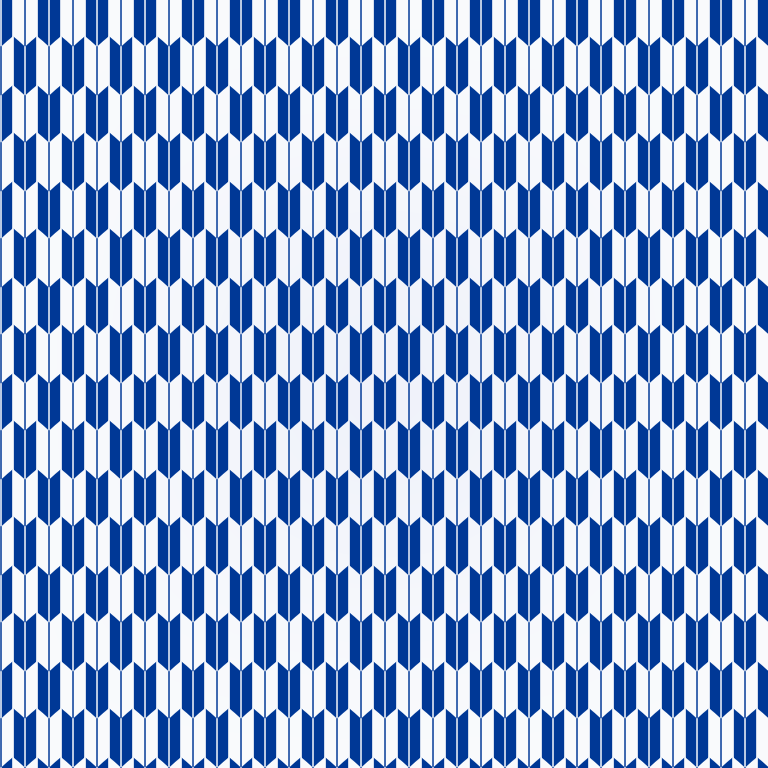
Write a WebGL 1 fragment shader that draws this pattern.

```glsl
precision highp float;

uniform vec2 u_resolution;

const float TAU = 6.2831853;

// Layout: even and odd columns carry the same feather, half a period apart
const float COLUMNS = 32.0;
const float ROWS = 8.0;
const float COLUMN_SHIFT = 0.042;  // in columns
const vec2 FEATHER_TOP = vec2(0.885, 0.375);    // even, odd column, in periods
const vec2 FEATHER_LENGTH = vec2(0.49, 0.51);   // even, odd column, in periods
const float NOTCH_DEPTH = 0.11;    // in periods

// Line widths, in columns
const float GAP_WIDTH = 0.07;
const float PALE_SHAFT_WIDTH = 0.062;
const float BLUE_SHAFT_WIDTH = 0.062;

const vec3 BLUE = vec3(0.0, 0.22, 0.59);
const vec3 PAPER = vec3(0.975, 0.98, 0.99);
const vec3 PAPER_SHADE = vec3(0.94, 0.95, 0.98);

// Antialiased coverage from a distance that is positive inside the shape
float coverage(float inside, float pixel) {
  return clamp(inside / pixel + 0.5, 0.0, 1.0);
}

// Signed distance to a band that starts at 0 and repeats every unit
float repeatingBand(float t, float bandLength) {
  float fromCentre = abs(fract(t - 0.5 * bandLength + 0.5) - 0.5);
  return 0.5 * bandLength - fromCentre;
}

void main() {
  vec2 uv = gl_FragCoord.xy / u_resolution;
  float pixel = 1.0 / min(u_resolution.x, u_resolution.y);

  // Column index and distance from its shaft
  float x = uv.x * COLUMNS - COLUMN_SHIFT + 0.5;
  float odd = mod(floor(x), 2.0);
  float fromShaft = abs(fract(x) - 0.5);

  // Feather ends: a V that dips towards the shaft
  float top = mix(FEATHER_TOP.x, FEATHER_TOP.y, odd);
  float featherLength = mix(FEATHER_LENGTH.x, FEATHER_LENGTH.y, odd);
  float notch = NOTCH_DEPTH * (1.0 - 2.0 * fromShaft);
  float down = (1.0 - uv.y) * ROWS - top - notch;
  float slope = 2.0 * NOTCH_DEPTH * COLUMNS / ROWS;
  float endDistance = repeatingBand(down, featherLength) / ROWS
                    / sqrt(1.0 + slope * slope);
  float feather = coverage(endDistance, pixel);

  // Vanes, with gaps between columns and a thin line along the shaft
  float edge = (0.5 - 0.5 * GAP_WIDTH - fromShaft) / COLUMNS;
  float paleShaft = (0.5 * PALE_SHAFT_WIDTH - fromShaft) / COLUMNS;
  float blueShaft = (0.5 * BLUE_SHAFT_WIDTH - fromShaft) / COLUMNS;
  float vanes = coverage(edge, pixel) * (1.0 - coverage(paleShaft, pixel));
  float ink = mix(coverage(blueShaft, pixel), vanes, feather);

  // Paper, faintly shaded towards the middle of the tile
  vec2 swell = 0.5 - 0.5 * cos(TAU * uv);
  vec3 paper = mix(PAPER, PAPER_SHADE, swell.x * swell.y);

  gl_FragColor = vec4(mix(paper, BLUE, ink), 1.0);
}
```
